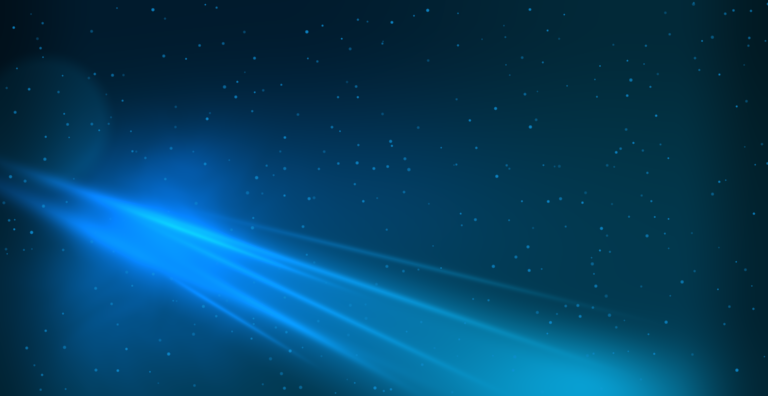
Reproduce this background procedurally as a Shadertoy shader.

```glsl
// Deep blue night haze crossed by a fan of light rays that widens to the lower right.
// Soft elliptical glows tint a vertical gradient, tapered segments form the rays,
// layered sines make the smoke and a jittered cell grid scatters the dust.

const float ASPECT = 1.939;
const vec3 NIGHT = vec3(0.004, 0.105, 0.175);
const vec3 DEEP_TEAL = vec3(0.008, 0.215, 0.300);
const vec3 ROYAL_BLUE = vec3(0.015, 0.300, 0.680);
const vec3 CYAN = vec3(0.030, 0.500, 0.640);
const vec3 RAY_BLUE = vec3(0.030, 0.340, 0.700);
const vec3 DUST_BLUE = vec3(0.050, 0.550, 0.820);

const int RAY_COUNT = 9;
// Each ray runs from xy to zw.
const vec4 RAYS[RAY_COUNT] = vec4[](
    vec4(-0.15, 0.645, 0.90, 0.265), vec4(0.18, 0.530, 1.64, 0.035),
    vec4(0.42, 0.485, 1.74, 0.165), vec4(-0.20, 0.630, 0.52, 0.270),
    vec4(0.38, 0.330, 0.84, 0.050), vec4(0.28, 0.475, 1.34, -0.025),
    vec4(0.40, 0.370, 1.14, -0.040), vec4(0.20, 0.420, 1.22, -0.030),
    vec4(0.24, 0.500, 0.98, 0.230));
// Half width and strength of each ray.
const vec2 RAY_SHAPE[RAY_COUNT] = vec2[](
    vec2(0.016, 0.42), vec2(0.009, 0.40), vec2(0.007, 0.26),
    vec2(0.026, 0.48), vec2(0.006, 0.34), vec2(0.008, 0.36),
    vec2(0.011, 0.32), vec2(0.016, 0.20), vec2(0.006, 0.34));

vec3 hash3(vec2 cell) {
    vec3 q = fract(vec3(cell.xyx) * vec3(0.1031, 0.1030, 0.0973));
    q += dot(q, q.yxz + 33.33);
    return fract((q.xxy + q.yzz) * q.zyx);
}

// Smooth elliptical falloff, 1 at the centre.
float glow(vec2 p, vec2 centre, vec2 radius) {
    vec2 d = (p - centre) / radius;
    return exp(-dot(d, d));
}

// Layered, warped sines in 0..1.
float smoke(vec2 p) {
    float sum = 0.0;
    float weight = 0.5;
    for (int i = 0; i < 4; i++) {
        p += 0.35 * sin(p.yx * 1.7 + float(i));
        sum += weight * sin(p.x + 1.3) * sin(p.y + 0.4);
        p = mat2(1.5, 1.0, -1.0, 1.5) * p;
        weight *= 0.5;
    }
    return 0.5 + 0.5 * sum;
}

// Segment with a bright core and halo, fading at both ends.
float ray(vec2 p, vec2 a, vec2 b, float width) {
    vec2 span = b - a;
    float along = clamp(dot(p - a, span) / dot(span, span), 0.0, 1.0);
    float d = length(p - a - span * along) / width;
    float taper = smoothstep(0.0, 0.35, along) * smoothstep(1.0, 0.45, along);
    return taper * (0.7 * exp(-d * d) + 0.3 * exp(-0.6 * d));
}

// Filled wedge between the upper and lower borders of the fan.
float fan(vec2 p) {
    float upper = 0.615 - 0.254 * p.x;
    float lower = 0.500 - 0.520 * p.x;
    float across = (upper - p.y) / (upper - lower);
    return smoothstep(0.0, 0.42, across) * smoothstep(1.35, 0.60, across);
}

float dust(vec2 p, float cells, float density, float pixel) {
    vec2 cell = floor(p * cells);
    vec3 h = hash3(cell + cells);
    vec2 centre = (cell + 0.15 + 0.7 * h.xy) / cells;
    float radius = mix(0.0015, 0.0040, h.z / density);
    float spot = smoothstep(radius + pixel, radius - pixel, length(p - centre));
    return spot * step(h.z, density) * mix(0.3, 0.9, h.x);
}

void mainImage(out vec4 fragColor, in vec2 fragCoord) {
    vec2 uv = fragCoord / iResolution.xy;
    vec2 p = uv * vec2(ASPECT, 1.0);
    float pixel = 1.0 / iResolution.y;

    // Night gradient, greener to the right
    vec3 col = mix(DEEP_TEAL, NIGHT, smoothstep(0.25, 0.95, p.y));
    col += vec3(0.004, 0.055, 0.045) * smoothstep(0.7, 1.6, p.x) * smoothstep(0.2, 0.8, p.y);

    // Smoky glows around the source
    float haze = 0.6 + 0.8 * smoke(p * 9.0);
    col += ROYAL_BLUE * 0.42 * haze * glow(p, vec2(0.46, 0.50), vec2(0.22, 0.17));
    col += ROYAL_BLUE * 0.45 * haze * glow(p, vec2(0.34, 0.28), vec2(0.30, 0.26));
    col += ROYAL_BLUE * 0.20 * glow(p, vec2(0.85, 0.50), vec2(0.45, 0.26));

    // Faint disc at the upper left
    float disc = smoothstep(0.19, 0.14, length(p - vec2(0.11, 0.69)));
    col += vec3(0.004, 0.060, 0.080) * disc;

    // Fan body, blue at the source and cyan at the far end
    float reach = smoothstep(0.3, 1.4, p.x);
    float body = fan(p) * smoothstep(1.95, 1.45, p.x) * smoothstep(-0.1, 0.5, p.x);
    col += mix(ROYAL_BLUE * 0.50, CYAN * 0.52, reach) * body;
    col += CYAN * 0.30 * glow(p, vec2(1.50, 0.02), vec2(0.34, 0.13));

    // Rays
    for (int i = 0; i < RAY_COUNT; i++) {
        float light = ray(p, RAYS[i].xy, RAYS[i].zw, RAY_SHAPE[i].x);
        col += mix(RAY_BLUE, CYAN, reach) * light * RAY_SHAPE[i].y;
    }

    // Darkened side borders
    col *= mix(0.60, 1.0, smoothstep(-0.02, 0.25, p.x));
    col *= mix(0.62, 1.0, smoothstep(ASPECT, 1.70, p.x));

    // Dust in two sizes of grid
    float specks = dust(p, 15.0, 0.40, pixel) + dust(p, 23.0, 0.22, pixel);
    col = mix(col, max(col, DUST_BLUE), min(specks, 1.0));

    fragColor = vec4(clamp(col, 0.0, 1.0), 1.0);
}
```
